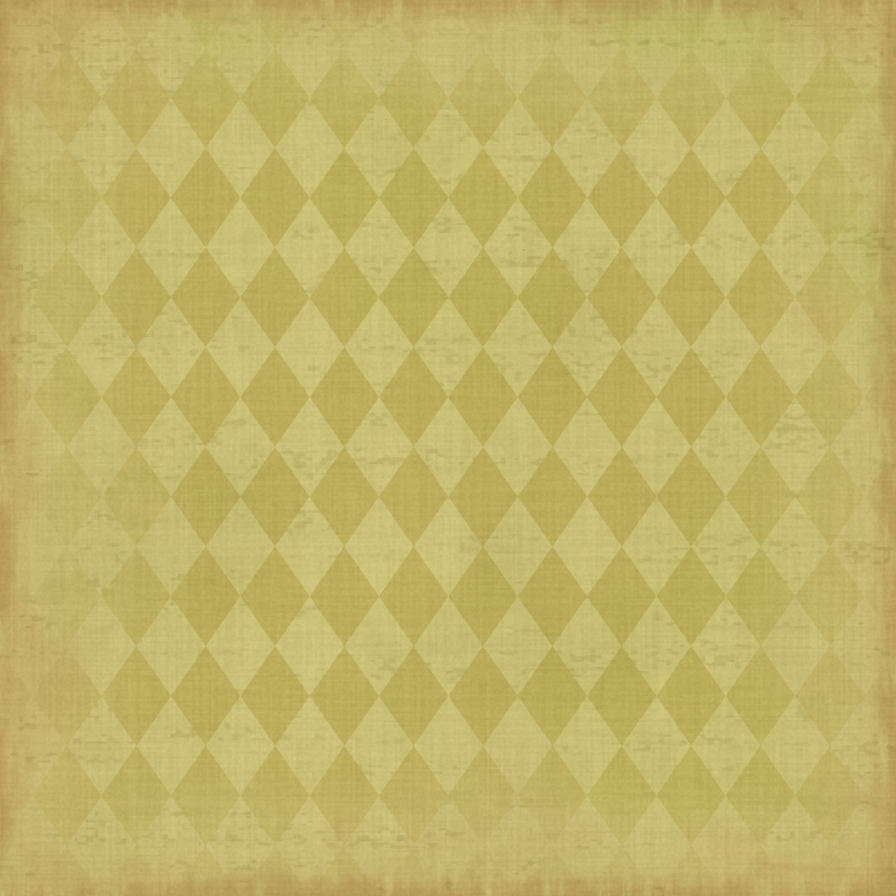
Give the GLSL for this pattern, as a WebGL 1 fragment shader.

```glsl
precision highp float;

uniform vec2 u_resolution;

// Layout, in canvas units
const vec2 PERIOD = vec2(0.0774, 0.1112);
const vec2 DIAMOND_CENTER = vec2(0.4617, 0.5569);
const float EDGE_SOFTNESS = 0.0008;

// Colours
const vec3 LIGHT_OCHRE = vec3(0.792, 0.750, 0.464);
const vec3 DARK_OCHRE = vec3(0.732, 0.678, 0.355);
const vec3 TAN_STAIN = vec3(0.735, 0.635, 0.375);
const vec3 BROWN_EDGE = vec3(0.650, 0.510, 0.270);
const vec3 GREEN_TINT = vec3(-0.035, 0.008, -0.030);

// Wear
const float WEAVE_STRENGTH = 0.050;
const float GRAIN_STRENGTH = 0.028;
const float MOTTLE_STRENGTH = 0.045;
const float FLECK_STRENGTH = 0.045;
const float STAIN_STRENGTH = 0.60;
const float FADE_WIDTH = 0.24;
const float FADED_CONTRAST = 0.22;

float hash(vec2 p) {
  vec3 q = fract(p.xyx * 0.1031);
  q += dot(q, q.yzx + 33.33);
  return fract((q.x + q.y) * q.z);
}

float noise(vec2 p) {
  vec2 cell = floor(p);
  vec2 f = fract(p);
  f = f * f * (3.0 - 2.0 * f);
  float low = mix(hash(cell), hash(cell + vec2(1.0, 0.0)), f.x);
  float high = mix(hash(cell + vec2(0.0, 1.0)), hash(cell + 1.0), f.x);
  return mix(low, high, f.y);
}

float fbm(vec2 p) {
  float sum = 0.0;
  float weight = 0.533;
  for (int i = 0; i < 4; i++) {
    sum += weight * noise(p);
    p = p * 2.03 + 17.3;
    weight *= 0.5;
  }
  return sum;
}

// Coverage of the touching dark diamonds
float harlequin(vec2 uv, float softness) {
  vec2 q = abs(fract((uv - DIAMOND_CENTER) / PERIOD + 0.5) - 0.5);
  float dist = (q.x + q.y - 0.5) / length(1.0 / PERIOD);
  return 1.0 - smoothstep(-softness, softness, dist);
}

// Crossed threads, centred on zero
float weave(vec2 uv) {
  float warp = noise(uv * vec2(380.0, 14.0));
  float weft = noise(uv * vec2(18.0, 420.0) + 51.0);
  return 0.5 * (warp + weft) - 0.5;
}

// Broken horizontal rub marks
float flecks(vec2 uv) {
  float marks = noise(uv * vec2(130.0, 240.0) + 9.0);
  float rows = noise(uv * vec2(9.0, 85.0) + 31.0);
  return smoothstep(0.55, 0.85, marks) * smoothstep(0.45, 0.75, rows);
}

void main() {
  vec2 uv = gl_FragCoord.xy / u_resolution;
  float pixel = 1.0 / min(u_resolution.x, u_resolution.y);

  vec2 border = min(uv, 1.0 - uv);
  float edge = min(border.x, border.y);
  float clouds = fbm(uv * 5.0 + 3.0);
  float patches = fbm(uv * 11.0 + 40.0);
  float scratches = fbm(uv * vec2(90.0, 24.0) + 70.0);

  // Diamonds, paler towards the border
  float fade = smoothstep(0.0, FADE_WIDTH, edge + 0.22 * (clouds - 0.4));
  float contrast = mix(FADED_CONTRAST, 1.0, fade);
  contrast *= 0.86 + 0.28 * patches;
  float dark = harlequin(uv, max(EDGE_SOFTNESS, 0.75 * pixel));
  vec3 color = mix(LIGHT_OCHRE, DARK_OCHRE, dark * contrast);

  // Uneven dye
  color += MOTTLE_STRENGTH * (clouds + patches - 1.0);
  color += GREEN_TINT * smoothstep(0.5, 0.75, fbm(uv * 4.0 + 88.0)) * (1.2 - fade);

  // Tan stains, strongest near the corners
  float rim = exp(-border.x * 16.0) + exp(-border.y * 18.0);
  float stain = rim * (0.35 + 0.9 * patches);
  stain += 0.45 * smoothstep(0.50, 0.75, patches) * (1.1 - 0.7 * fade);
  color = mix(color, TAN_STAIN, STAIN_STRENGTH * clamp(stain, 0.0, 1.0));

  // Scuffed brown border
  float scuffedEdge = edge + 0.035 * (scratches - 0.5) + 0.04 * (patches - 0.5);
  color = mix(color, BROWN_EDGE, 0.38 * (1.0 - smoothstep(-0.005, 0.028, scuffedEdge)));
  float bareSpots = smoothstep(0.60, 0.78, scratches) * (1.0 - fade);
  color = mix(color, LIGHT_OCHRE, 0.4 * bareSpots);

  // Cloth texture
  color -= FLECK_STRENGTH * flecks(uv) * (1.0 - 0.75 * dark);
  color += WEAVE_STRENGTH * weave(uv);
  color += GRAIN_STRENGTH * (noise(uv * 400.0) - 0.5);

  gl_FragColor = vec4(clamp(color, 0.0, 1.0), 1.0);
}
```
